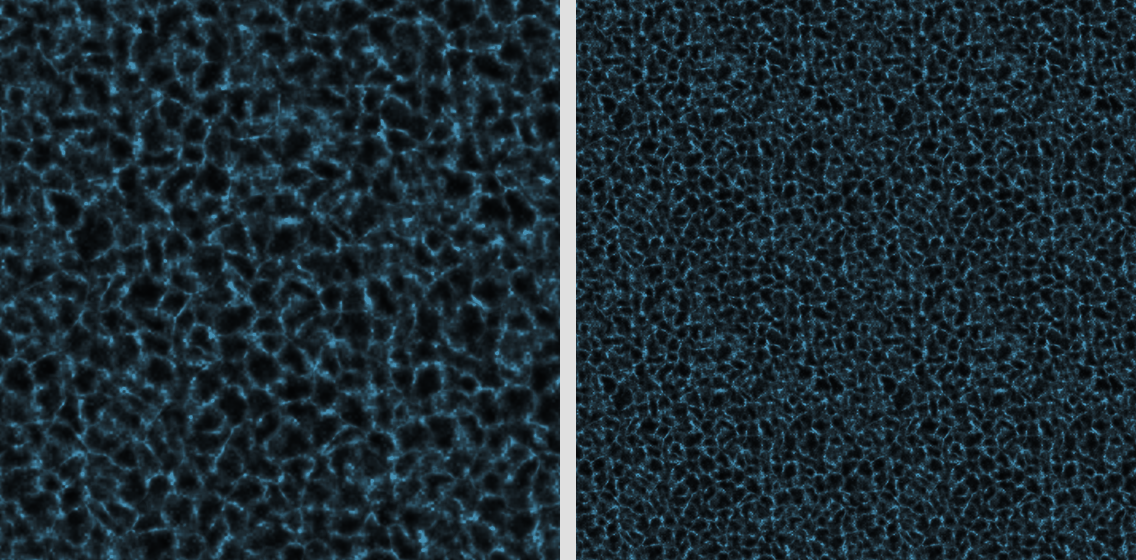
Left, the tile; right, the same tile 2 across and 2 down.
A three.js fragment shader for this texture:

```glsl
// Glowing blue web of grainy organic veins around dark cells, tiling seamlessly.
varying vec2 vUv;

vec2 hash2(vec2 p) {
  vec3 q = fract(p.xyx * vec3(0.1031, 0.1030, 0.0973));
  q += dot(q, q.yzx + 33.33);
  return fract((q.xx + q.yz) * q.zy);
}

// Layered sines with whole-number frequencies, so the field wraps; deviation near 1.
float waves(vec2 uv, float freq, float seed) {
  float sum = 0.0;
  for (int i = 0; i < 6; i++) {
    float k = float(i);
    float angle = k * 2.4 + seed;
    vec2 dir = floor(freq * (0.7 + 0.12 * k) * vec2(cos(angle), sin(angle)) + 0.5);
    sum += sin(6.2831853 * dot(dir, uv) + seed * (k + 1.7) * (k + 2.3));
  }
  return sum / 1.73;
}

// Cellular veins: brightest where the two nearest cell centres are equally far.
float veins(vec2 uv, float count, float seed, float falloff) {
  vec2 p = uv * count;
  vec2 cell = floor(p);
  float nearest = 9.0;
  float second = 9.0;
  for (int y = -1; y <= 1; y++) {
    for (int x = -1; x <= 1; x++) {
      vec2 id = cell + vec2(float(x), float(y));
      vec2 centre = id + 0.05 + 0.9 * hash2(mod(id, count) + seed);
      float d = distance(p, centre);
      second = min(second, max(nearest, d));
      nearest = min(nearest, d);
    }
  }
  float gap = second - nearest;
  return exp(-falloff * (sqrt(gap * gap + 0.015) - 0.1));
}

// Soft square specks: x is even grain, y holds rare bright dots.
vec2 specks(vec2 uv, float count) {
  vec2 p = uv * count;
  vec2 cell = floor(p);
  vec2 f = smoothstep(0.1, 0.9, p - cell);
  vec2 sum = vec2(0.0);
  for (int y = 0; y <= 1; y++) {
    for (int x = 0; x <= 1; x++) {
      vec2 corner = vec2(float(x), float(y));
      vec2 weight = mix(1.0 - f, f, corner);
      vec2 h = hash2(mod(cell + corner, count) + 7.0);
      sum += weight.x * weight.y * vec2(h.x, smoothstep(0.84, 1.0, h.y));
    }
  }
  return sum;
}

void main() {
  // Bend the web at two scales.
  vec2 uv = vUv;
  uv += 0.0065 * vec2(waves(vUv, 8.0, 1.3), waves(vUv, 8.0, 4.1));
  uv += 0.0022 * vec2(waves(vUv, 25.0, 2.6), waves(vUv, 25.0, 5.7));

  // Main veins with finer, fainter strands between them.
  float trunk = veins(uv, 20.0, 11.0, 3.4);
  float strand = veins(uv + 0.013, 31.0, 53.0, 3.0);
  float strength = 0.97 + 0.16 * waves(vUv, 13.0, 3.4) + 0.24 * waves(vUv, 30.0, 0.8);
  float light = trunk + 0.5 * strand * (0.2 + trunk);
  light *= clamp(strength, 0.35, 1.9);

  // Grain breaks up the veins and leaves dots in the haze.
  vec2 grain = specks(vUv, 176.0);
  light *= 0.66 + 0.6 * grain.x;
  light += grain.y * (0.12 + 0.35 * light);

  // Black through slate to bright blue.
  vec3 black = vec3(0.008, 0.01, 0.012);
  vec3 slate = vec3(0.105, 0.155, 0.182);
  vec3 blue = vec3(0.27, 0.56, 0.70);
  vec3 colour = mix(black, slate, clamp(light / 0.75, 0.0, 1.0));
  colour = mix(colour, blue, pow(clamp((light - 0.75) / 1.5, 0.0, 1.0), 1.25));
  gl_FragColor = vec4(colour, 1.0);
}
```
